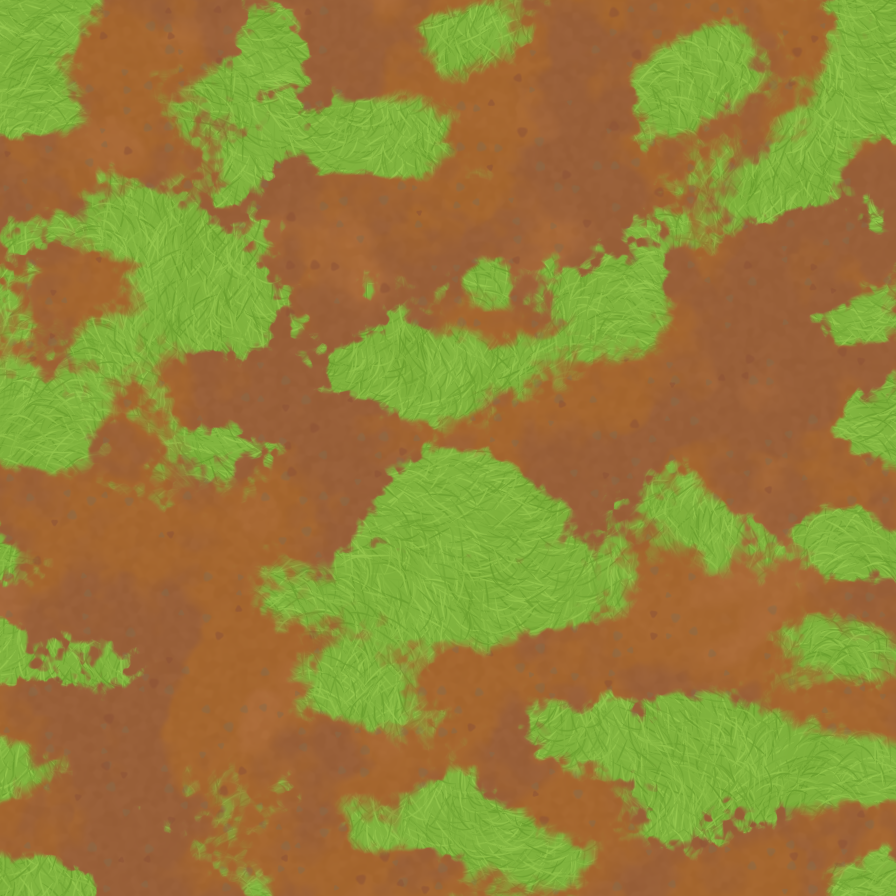
Reproduce this texture procedurally as a WebGL 1 fragment shader.

```glsl
precision highp float;

uniform vec2 u_resolution;

const vec3 GRASS = vec3(0.500, 0.702, 0.240);
const vec3 BLADE_TINT = vec3(0.086, 0.078, 0.062);
const vec3 RED_EARTH = vec3(0.598, 0.374, 0.222);
const vec3 ORANGE_EARTH = vec3(0.648, 0.402, 0.184);
const vec3 PALE_EARTH = vec3(0.680, 0.430, 0.240);
const vec3 PEBBLE = vec3(0.530, 0.420, 0.290);
const vec3 DARK_CLOD = vec3(0.550, 0.320, 0.210);

vec3 hash3(vec2 p) {
  vec3 s = vec3(dot(p, vec2(127.1, 311.7)), dot(p, vec2(269.5, 183.3)), dot(p, vec2(419.2, 371.9)));
  return fract(sin(s) * 43758.5453);
}

// Smooth cellular noise: random cell values blended by distance
float cellNoise(vec2 p) {
  vec2 cell = floor(p);
  float sum = 0.0;
  float total = 0.0;
  for (int y = -1; y <= 1; y++) {
    for (int x = -1; x <= 1; x++) {
      vec2 id = cell + vec2(float(x), float(y));
      vec3 rnd = hash3(id);
      vec2 d = p - id - rnd.xy;
      float weight = exp(-5.0 * dot(d, d));
      sum += weight * rnd.z;
      total += weight;
    }
  }
  return sum / total;
}

// Layered sines with whole wave counts, scaled to unit variance
float patchField(vec2 p) {
  float sum = 0.0;
  float power = 0.0;
  for (int i = 0; i < 28; i++) {
    float n = float(i);
    float angle = n * 2.4 + 0.4;
    float radius = 2.2 + 7.0 * fract(n * 0.618);
    vec2 wave = floor(radius * vec2(0.72 * cos(angle), sin(angle)) + 0.5);
    float weight = pow(radius, -0.65);
    sum += weight * sin(6.2832 * (dot(wave, p) + hash3(vec2(n, 19.0)).x));
    power += 0.5 * weight * weight;
  }
  return sum / sqrt(power);
}

// Curved, tapered stroke centred on the origin
float blade(vec2 p, float angle, float bend, float reach, float width, float blur) {
  float c = cos(angle);
  float s = sin(angle);
  vec2 q = vec2(c * p.x + s * p.y, c * p.y - s * p.x);
  q.y += bend * q.x * q.x;
  float along = q.x / reach;
  float thickness = width * (1.0 - along * along);
  return (1.0 - smoothstep(-blur, blur, abs(q.y) - thickness)) * step(abs(along), 1.0);
}

// Overlapping layers of light and dark blades
float grassShade(vec2 p, float flow, float scale, float pixel) {
  float shade = 0.0;
  for (int layer = 0; layer < 8; layer++) {
    float n = float(layer);
    vec2 g = p * scale + n * vec2(17.37, 9.71);
    vec2 cell = floor(g);
    for (int y = -1; y <= 1; y++) {
      for (int x = -1; x <= 1; x++) {
        vec2 id = cell + vec2(float(x), float(y));
        vec3 rnd = hash3(id + n * 31.0);
        float angle = flow + (rnd.z - 0.5) * 2.0;
        float tone = fract(rnd.z * 37.0 + rnd.x) * 2.0 - 1.0;
        float mask = blade(g - id - rnd.xy, angle, 0.5 * (rnd.x - 0.5), 0.65 + 0.35 * rnd.y, 0.045, pixel * scale);
        shade = mix(shade, tone, mask);
      }
    }
  }
  return shade;
}

// One soft, uneven spot in some of the cells
float specks(vec2 p, float share, float size) {
  vec2 cell = floor(p);
  vec3 rnd = hash3(cell + 53.0);
  vec2 d = p - cell - 0.25 - 0.5 * rnd.xy;
  float radius = size * (0.6 + 0.6 * rnd.x + 0.12 * sin(3.0 * atan(d.y, d.x) + 6.0 * rnd.y));
  return step(rnd.z, share) * (1.0 - smoothstep(0.6 * radius, 1.2 * radius, length(d)));
}

void main() {
  vec2 uv = gl_FragCoord.xy / u_resolution.y;
  float pixel = 1.0 / u_resolution.y;
  float broad = cellNoise(uv * 9.0 + 3.0);
  float medium = cellNoise(uv * 26.0);
  float fine = cellNoise(uv * 60.0);
  float grain = cellNoise(uv * 130.0);

  // Bare earth
  float warmth = 0.55 * broad + 0.3 * medium + 0.15 * fine;
  vec3 earth = mix(RED_EARTH, ORANGE_EARTH, smoothstep(0.33, 0.62, warmth));
  float pale = cellNoise(uv * 11.0 + 40.0) + 0.3 * (medium - 0.5);
  earth = mix(earth, PALE_EARTH, 0.7 * smoothstep(0.7, 1.0, pale));
  earth += 0.02 * (grain - 0.5);
  earth = mix(earth, PEBBLE, 0.5 * specks(uv * 46.0, 0.28, 0.23));
  earth = mix(earth, DARK_CLOD, 0.55 * specks(uv * 39.0 + 11.0, 0.12, 0.2));

  // Grass
  float flow = 0.3 + 1.2 * sin(9.0 * uv.x + 4.0 * uv.y) + 0.9 * sin(7.0 * uv.y - 11.0 * uv.x + 2.0);
  float shade = grassShade(uv, flow, 52.0, pixel);
  vec3 grass = GRASS + BLADE_TINT * shade + 0.02 * (medium - 0.5);

  // Ragged patches with edges of varying softness
  float ragged = 0.95 * (medium - 0.5) + 0.6 * (fine - 0.5) + 0.5 * (grain - 0.5);
  float cover = patchField(uv) + ragged + 0.05 * shade - 0.26;
  float softness = mix(0.18, 0.48, smoothstep(0.25, 0.75, broad));
  vec3 color = mix(earth, grass, smoothstep(-softness, softness, cover));

  gl_FragColor = vec4(color, 1.0);
}
```
